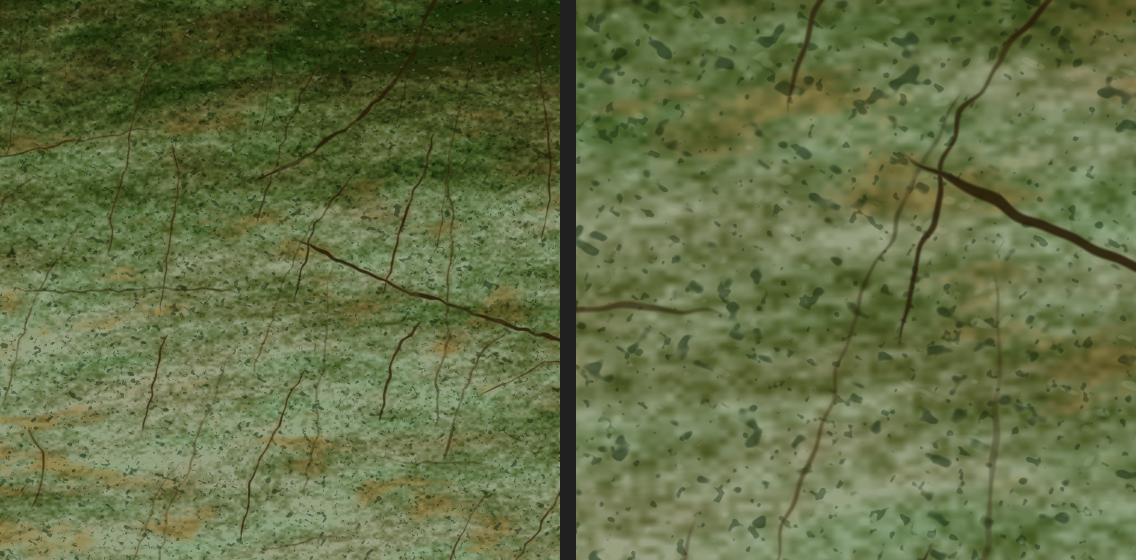
Left, the full canvas; right, a detail of the centre.
Give the GLSL for this texture, as a WebGL 1 fragment shader.

```glsl
precision highp float;
// Polished green stone: a tone field of nearly level streaks, dark at the top and
// pale below, coloured by a ramp, then stained with ochre, flecked with ragged
// mineral grains and split by thin, wandering, tapered cracks.
uniform vec2 u_resolution;

#define STREAK_TILT 0.07
#define STREAK_CONTRAST 0.90
#define FINE_STREAK 0.62
#define GRAIN_CONTRAST 0.74
#define RUST_AMOUNT 0.55
#define FINE_CRACKS 30
#define FINE_WIDTH 0.0014
#define BOLD_WIDTH 0.0031
#define SOFTNESS 0.0009

const vec3 DEEP_OLIVE = vec3(0.140, 0.180, 0.040);
const vec3 MOSS = vec3(0.320, 0.370, 0.170);
const vec3 SAGE = vec3(0.530, 0.580, 0.440);
const vec3 OCHRE = vec3(0.510, 0.400, 0.150);
const vec3 CRACK_BROWN = vec3(0.150, 0.110, 0.030);

float hash(vec2 p) {
  vec3 q = fract(vec3(p.xyx) * 0.1031);
  q += dot(q, q.yzx + 33.33);
  return fract((q.x + q.y) * q.z);
}

float noise(vec2 p) {
  vec2 i = floor(p), f = fract(p);
  f = f * f * (3.0 - 2.0 * f);
  return mix(mix(hash(i), hash(i + vec2(1, 0)), f.x),
             mix(hash(i + vec2(0, 1)), hash(i + vec2(1, 1)), f.x), f.y);
}

float fbm(vec2 p) {
  float sum = 0.0, amp = 0.5;
  for (int i = 0; i < 5; i++) {
    sum += amp * noise(p);
    p = mat2(0.99, 0.14, -0.14, 0.99) * p * 2.03 + vec2(17.3, 9.1);
    amp *= 0.5;
  }
  return sum / 0.97;
}

// Ragged flecks: the peaks of two octaves of turned noise above a cut.
float flecks(vec2 p, float scale, float cut) {
  vec2 q = mat2(0.86, 0.51, -0.51, 0.86) * p * scale;
  float n = 0.7 * noise(q) + 0.3 * noise(q * 2.1 + 5.0);
  return smoothstep(cut, cut + 0.12, n);
}

// A bowed crack from a along dir: x is the line coverage, y the stain beside it.
vec2 crack(vec2 p, vec2 a, vec2 dir, float len, float bend, float width, float seed) {
  vec2 q = p - a;
  float along = dot(q, dir);
  float t = along / len;
  float slope = 4.0 * bend * (1.0 - 2.0 * t) / len;
  float path = 4.0 * bend * t * (1.0 - t)
             + 0.018 * (noise(vec2(along * 14.0, seed)) - 0.5)
             + 0.006 * (noise(vec2(along * 60.0, seed + 40.0)) - 0.5);
  float d = abs(dot(q, vec2(-dir.y, dir.x)) - path) / sqrt(1.0 + slope * slope);
  float ends = smoothstep(0.0, 0.12, t) * smoothstep(1.0, 0.88, t);
  float w = width * (0.35 + 0.65 * ends) * (0.6 + 0.8 * noise(vec2(along * 45.0, seed + 9.0)));
  float soft = SOFTNESS + 0.5 / u_resolution.y;
  float line = 1.0 - smoothstep(w - soft, w + soft, d);
  line *= 0.65 + 0.35 * smoothstep(0.2, 0.5, noise(vec2(along * 30.0, seed + 70.0)));
  return vec2(line * smoothstep(0.0, 0.04, t) * smoothstep(1.0, 0.96, t),
              exp(-d / 0.004) * ends);
}

void main() {
  vec2 p = gl_FragCoord.xy / u_resolution.y;

  // Streaked tone, 0 dark to 1 pale
  vec2 s = vec2(p.x, p.y - STREAK_TILT * p.x);
  s.y += 0.05 * (fbm(p * vec2(2.5, 4.0)) - 0.5);
  float grain = 0.55 * noise(s * vec2(85.0, 150.0)) + 0.45 * noise(p * vec2(190.0, 230.0) + 31.0);
  float tone = mix(0.87, 0.13, smoothstep(0.32, 1.07, p.y));
  tone += STREAK_CONTRAST * (fbm(s * vec2(2.2, 11.0) + 4.0) - 0.5);
  tone += FINE_STREAK * (fbm(s * vec2(10.0, 48.0) + 21.0) - 0.5);
  tone += GRAIN_CONTRAST * (grain - 0.5) * (0.6 + 0.4 * smoothstep(0.0, 0.5, tone));
  tone = clamp(tone, 0.0, 1.12);
  vec3 col = mix(DEEP_OLIVE, MOSS, min(tone / 0.46, 1.0));
  col = mix(col, SAGE, max(tone - 0.46, 0.0) / 0.54);

  // Cool green drift, and ochre stains broken up by the grain
  float drift = fbm(s * vec2(6.0, 26.0) + 60.0) - 0.5;
  col += vec3(-0.12, 0.02, -0.03) * (drift + 0.06);
  float rust = fbm(s * vec2(9.0, 24.0) + 83.0) + 0.16 * (grain - 0.5);
  rust = smoothstep(0.55, 0.78, rust);
  vec3 stain = OCHRE * (0.40 + 0.65 * tone);
  col = mix(col, stain, RUST_AMOUNT * rust);

  // Mineral flecks, dark and pale
  float dark = max(flecks(p * vec2(0.8, 1.0), 105.0, 0.73), 0.8 * flecks(p + 0.37, 190.0, 0.72));
  col = mix(col, col * vec3(0.42, 0.52, 0.42), 0.75 * dark);
  float pale = flecks(p * vec2(0.7, 1.0) + 1.9, 125.0, 0.76);
  col = mix(col, col * 0.6 + vec3(0.27, 0.29, 0.24), 0.6 * pale);

  // Two bold cracks, then fine ones that mostly lean down to the left
  vec2 split = crack(p, vec2(0.79, 1.04), normalize(vec2(-0.69, -0.72)), 0.50, 0.064, BOLD_WIDTH, 1.0);
  split = max(split, crack(p, vec2(0.52, 0.57), normalize(vec2(0.95, -0.32)), 0.56, -0.024, BOLD_WIDTH, 2.0));
  for (int i = 0; i < FINE_CRACKS; i++) {
    float k = float(i) + 1.0;
    float r = hash(vec2(k, 3.7)), v = hash(vec2(k, 8.2));
    float level = step(4.0, mod(k, 5.0));
    float angle = mix(-1.80 + 0.60 * (r - 0.5), 0.50 * (r - 0.5), level);
    vec2 dir = vec2(cos(angle), sin(angle));
    float len = mix(0.15, 0.46, v);
    vec2 middle = fract(k * vec2(0.7549, 0.5698) + 0.2);
    vec2 c = crack(p, middle - 0.5 * len * dir, dir, len, 0.05 * (r - 0.5),
                   FINE_WIDTH * mix(0.6, 1.5, hash(vec2(k, 5.5))), k * 3.0);
    split = max(split, c * mix(0.35, 0.95, hash(vec2(k, 1.9))));
  }
  col = mix(col, stain * 0.85, 0.55 * split.y * smoothstep(0.3, 0.7, fbm(p * 11.0)));
  col = mix(col, CRACK_BROWN, 0.88 * split.x);

  gl_FragColor = vec4(clamp(col, 0.0, 1.0), 1.0);
}
```
